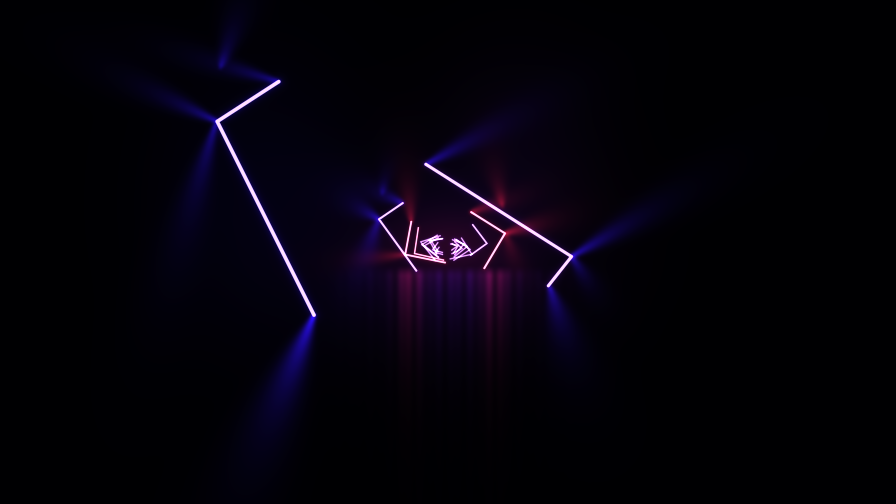
Give the GLSL for this background, as a WebGL 2 fragment shader.

```glsl
#version 300 es
precision highp float;
// Dark tunnel of bent neon tubes with blue and red light fans and a glossy floor.
uniform vec2 u_resolution;
out vec4 fragColor;

const vec3 BLUE = vec3(0.16, 0.05, 0.95);
const vec3 VIOLET = vec3(0.30, 0.06, 0.62);
const vec3 RED = vec3(0.72, 0.08, 0.16);
const vec3 TUBE = vec3(1.0, 0.86, 1.0);

float hash(float n) { return fract(sin(n * 91.73) * 4375.85); }

float segmentDistance(vec2 p, vec2 a, vec2 b) {
  vec2 ab = b - a;
  return length(p - a - ab * clamp(dot(p - a, ab) / dot(ab, ab), 0.0, 1.0));
}

// Two joined tubes: a bright core with a narrow coloured halo.
vec3 bentTube(vec2 p, vec2 a, vec2 b, vec2 c, float halfWidth, vec3 halo) {
  float d = min(segmentDistance(p, a, b), segmentDistance(p, b, c));
  float soft = 0.75 / u_resolution.y;
  float core = 1.0 - smoothstep(halfWidth - soft, halfWidth + soft, d);
  return TUBE * core + halo * 0.5 * exp(-d / (halfWidth * 1.5));
}

// Light spreading from a tube end, fading with distance.
float fan(vec2 p, vec2 origin, vec2 direction, float reach, float spread) {
  vec2 axis = normalize(direction);
  vec2 q = p - origin;
  float along = dot(q, axis);
  float across = dot(q, vec2(-axis.y, axis.x));
  float width = 0.005 + spread * max(along, 0.0);
  float start = smoothstep(-0.008, 0.008, along);
  return start * exp(-max(along, 0.0) / reach - across * across / (width * width));
}

float haze(vec2 p, vec2 center, vec2 radius) {
  vec2 q = (p - center) / radius;
  return exp(-dot(q, q));
}

// Small brackets receding to the vanishing point on both sides.
vec3 distantTubes(vec2 p) {
  vec3 light = vec3(0.0);
  for (int i = 0; i < 14; i++) {
    float n = float(i);
    float side = mod(n, 2.0) * 2.0 - 1.0;
    float size = mix(0.062, 0.016, n / 13.0);
    float angle = (hash(n + 2.0) - 0.5) * 0.9;
    mat2 turn = mat2(cos(angle), sin(angle), -sin(angle), cos(angle)) * size;
    vec2 q = p - vec2(0.886 + side * 0.008, 0.506 + 0.008 * (hash(n) - 0.5));
    q.x *= side;
    light += bentTube(q, turn * vec2(0.2, 0.45), turn * vec2(0.75, 0.1),
                      turn * vec2(0.15, -0.35), 0.0013, VIOLET) * 0.75;
  }
  return light;
}

vec3 lightFans(vec2 p) {
  // Large left frame
  float blue = 0.5 * fan(p, vec2(0.553, 0.838), vec2(-0.96, 0.28), 0.09, 0.13);
  blue += 0.38 * fan(p, vec2(0.437, 0.865), vec2(0.32, 0.95), 0.07, 0.25);
  blue += 0.55 * fan(p, vec2(0.431, 0.759), vec2(-0.9, 0.42), 0.09, 0.15);
  blue += 0.5 * fan(p, vec2(0.428, 0.755), vec2(-0.28, -0.96), 0.12, 0.15);
  blue += 0.95 * fan(p, vec2(0.623, 0.375), vec2(-0.38, -0.92), 0.12, 0.19);
  // Large right frame
  blue += 0.6 * fan(p, vec2(0.845, 0.674), vec2(0.88, 0.47), 0.09, 0.14);
  blue += 0.65 * fan(p, vec2(1.134, 0.491), vec2(0.86, 0.5), 0.10, 0.14);
  blue += 0.6 * fan(p, vec2(1.134, 0.491), vec2(0.55, -0.83), 0.035, 0.25);
  blue += 0.6 * fan(p, vec2(1.09, 0.433), vec2(0.3, -0.95), 0.07, 0.27);
  // Inner frames
  blue += 0.55 * fan(p, vec2(0.799, 0.597), vec2(-0.9, 0.4), 0.04, 0.25);
  blue += 0.3 * fan(p, vec2(0.758, 0.615), vec2(0.2, 0.98), 0.03, 0.25);
  blue += 0.65 * fan(p, vec2(0.752, 0.565), vec2(-0.86, 0.5), 0.035, 0.3);
  blue += 0.5 * fan(p, vec2(0.752, 0.565), vec2(-0.35, -0.93), 0.06, 0.25);
  float red = 0.55 * fan(p, vec2(0.816, 0.56), vec2(-0.1, 1.0), 0.05, 0.22);
  red += 0.5 * fan(p, vec2(0.804, 0.495), vec2(-1.0, -0.1), 0.05, 0.16);
  red += 0.6 * fan(p, vec2(0.935, 0.579), vec2(0.9, 0.3), 0.05, 0.18);
  red += 0.5 * fan(p, vec2(0.997, 0.59), vec2(-0.2, 0.98), 0.045, 0.25);
  red += 0.75 * fan(p, vec2(1.002, 0.537), vec2(0.95, 0.26), 0.05, 0.2);
  red += 0.4 * fan(p, vec2(1.002, 0.537), vec2(0.35, -0.93), 0.04, 0.25);
  return BLUE * blue + RED * red;
}

// Vertical streaks of reflected light below the tunnel.
vec3 floorReflection(vec2 p) {
  float depth = 0.475 - p.y;
  float fade = smoothstep(0.0, 0.025, depth) * exp(-max(depth, 0.0) / 0.10);
  float streaks = 0.65 + 0.2 * sin(p.x * 190.0) + 0.15 * sin(p.x * 317.0 + 1.5);
  float reds = exp(-pow((p.x - 0.812) / 0.025, 2.0)) + exp(-pow((p.x - 0.98) / 0.028, 2.0));
  float middle = exp(-pow((p.x - 0.9) / 0.14, 2.0));
  return fade * streaks * (RED * 0.5 * reds + VIOLET * 0.4 * middle);
}

void main() {
  vec2 p = gl_FragCoord.xy / u_resolution.y;
  p.x += 0.5 * (16.0 / 9.0 - u_resolution.x / u_resolution.y);
  vec3 color = vec3(0.0, 0.0, 0.008);
  // Faint air glow
  color += BLUE * 0.06 * haze(p, vec2(0.52, 0.6), vec2(0.19, 0.27));
  color += VIOLET * 0.17 * haze(p, vec2(0.9, 0.5), vec2(0.23, 0.16));
  color += VIOLET * 0.07 * haze(p, vec2(1.03, 0.72), vec2(0.16, 0.17));
  color += RED * 0.14 * haze(p, vec2(0.89, 0.51), vec2(0.12, 0.06));
  color += lightFans(p) + floorReflection(p) + distantTubes(p);
  // Frames from near to far
  color += bentTube(p, vec2(0.553, 0.838), vec2(0.431, 0.759), vec2(0.623, 0.375), 0.0036, BLUE);
  color += bentTube(p, vec2(0.845, 0.674), vec2(1.134, 0.491), vec2(1.088, 0.433), 0.003, VIOLET);
  color += bentTube(p, vec2(0.799, 0.597), vec2(0.752, 0.565), vec2(0.826, 0.463), 0.0019, VIOLET);
  color += bentTube(p, vec2(0.935, 0.579), vec2(1.002, 0.537), vec2(0.961, 0.468), 0.0019, RED);
  color += bentTube(p, vec2(0.816, 0.56), vec2(0.804, 0.495), vec2(0.883, 0.479), 0.0017, RED);
  color += bentTube(p, vec2(0.830, 0.548), vec2(0.8225, 0.497), vec2(0.88, 0.484), 0.0013, RED);
  color += bentTube(p, vec2(0.938, 0.554), vec2(0.966, 0.517), vec2(0.934, 0.494), 0.0015, VIOLET);
  fragColor = vec4(min(color, 1.0), 1.0);
}
```
